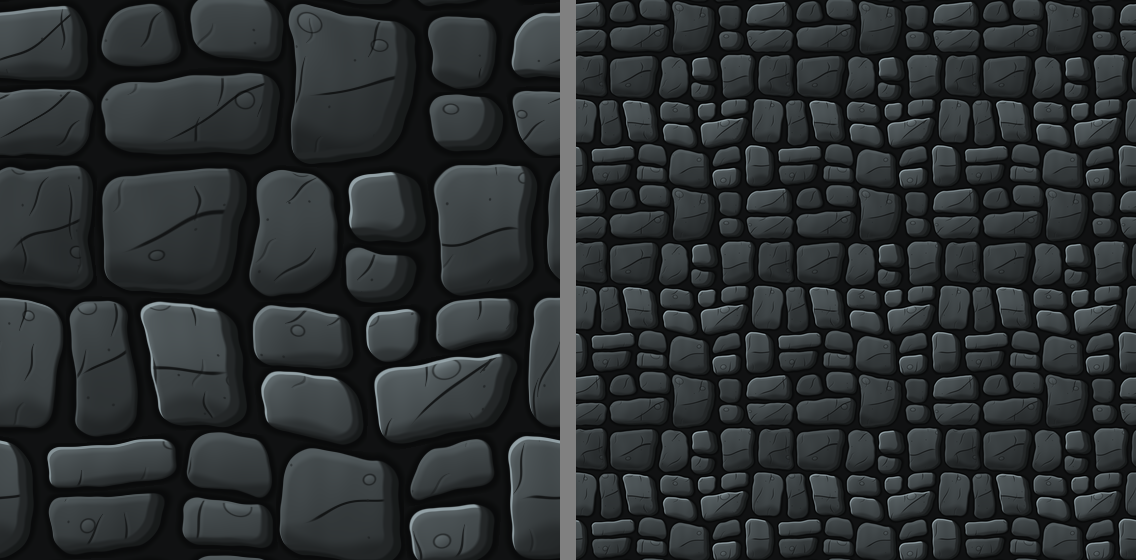
Left: one tile. Right: repeated 3 by 3.
This texture is drawn by a Shadertoy shader. Its source:

```glsl
#define COURSES 4.0
#define BLOCKS 3.0
#define JOINT 0.008
#define CORNER 0.045
#define WARP 0.055
#define WOBBLE 0.011
#define RIM 0.0055
#define SIDE_DEPTH 0.036
#define CRACKS 10.0
#define PEBBLES 8.0
#define SPECKS 26.0
#define TINT vec3(0.91, 1.0, 1.03)

struct Stone { vec2 mid, extent, seed; };

vec2 hash(vec2 p) {
    vec3 a = fract(p.xyx * vec3(0.1031, 0.1030, 0.0973));
    a += dot(a, a.yzx + 33.33);
    return fract((a.xx + a.yz) * a.zy);
}

// Gradient noise that wraps after a whole number of lattice cells
float corner(vec2 cell, vec2 f, vec2 period) {
    float a = 6.2832 * hash(mod(cell, period) + 17.0).x;
    return dot(vec2(cos(a), sin(a)), f);
}

float noise(vec2 p, vec2 period) {
    vec2 i = floor(p), f = p - i, u = f * f * f * (f * (f * 6.0 - 15.0) + 10.0);
    vec2 e = vec2(1, 0);
    return mix(mix(corner(i, f, period), corner(i + e, f - e, period), u.x),
               mix(corner(i + e.yx, f - e.yx, period), corner(i + 1.0, f - 1.0, period), u.x), u.y);
}

float ink(float d, float soft) { return 1.0 - smoothstep(-soft, soft, d); }

// Uneven wrapped division of a line: start, end, index
float joint(float i, float n, float seed) {
    return (i + 0.55 * (hash(vec2(mod(i, n), seed)).x - 0.5)) / n;
}

vec3 span(float x, float n, float seed) {
    float i = floor(x * n);
    if (x < joint(i, n, seed)) i -= 1.0;
    else if (x >= joint(i + 1.0, n, seed)) i += 1.0;
    return vec3(joint(i, n, seed), joint(i + 1.0, n, seed), mod(i, n));
}

// Courses, blocks, then random cuts across the longer side
Stone findStone(vec2 p) {
    vec3 row = span(p.y, COURSES, 3.7);
    float shift = row.z * 0.37;
    vec3 col = span(p.x + shift, BLOCKS, row.z + 11.0);
    vec2 lo = vec2(col.x - shift, row.x), hi = vec2(col.y - shift, row.y);
    vec2 seed = vec2(col.z, row.z) + 1.0;
    for (float k = 0.0; k < 2.0; k++) {
        vec2 size = hi - lo, h = hash(seed * 3.1 + 7.3 * k);
        vec2 axis = size.x > 1.2 * size.y ? vec2(1, 0) : vec2(0, 1);
        float len = dot(size, axis), cut = len * mix(0.36, 0.64, h.y);
        if (h.x > 0.7 - 0.35 * k || len < 0.19) continue;
        if (dot(p - lo, axis) > cut) { lo += axis * cut; seed += vec2(5.1, 2.3); }
        else { hi -= axis * (len - cut); seed += vec2(1.7, 9.2); }
    }
    return Stone(0.5 * (lo + hi), 0.5 * (hi - lo) - JOINT, seed);
}

// Tapered rounded box with a chipped edge
float stoneDistance(vec2 p, Stone s) {
    vec2 q = p - s.mid, taper = hash(s.seed + 31.0) - 0.5;
    vec2 h = s.extent * (1.0 - 0.2 * abs(taper) * (1.0 + sign(taper) * clamp(q.yx / s.extent.yx, -1.0, 1.0)));
    float r = min(CORNER, 0.65 * min(s.extent.x, s.extent.y));
    vec2 b = abs(q) - h + r;
    float d = length(max(b, 0.0)) + min(max(b.x, b.y), 0.0) - r;
    return d + WOBBLE * (noise(p * 9.0, vec2(9)) + 0.45 * noise(p * 23.0, vec2(23)));
}

// Short curved strokes leaning the way of their stone: dark, pale
vec2 strokes(vec2 p, float lean, float soft) {
    vec2 marks = vec2(0), home = floor(p * CRACKS);
    for (float y = -1.0; y <= 1.0; y++) for (float x = -1.0; x <= 1.0; x++) {
        vec2 cell = home + vec2(x, y), id = mod(cell, CRACKS);
        vec2 h = hash(id + 51.0), k = hash(id + 83.0);
        vec2 q = p - (cell + 0.2 + 0.6 * h) / CRACKS;
        float a = lean + 0.7 * (k.x - 0.5), len = mix(0.022, 0.052, k.y);
        vec2 l = vec2(dot(q, vec2(cos(a), sin(a))), dot(q, vec2(-sin(a), cos(a))));
        float t = l.x / len;
        l.y += 0.012 * (h.x - 0.5) * t * t + 0.004 * sin(3.0 * t + 6.0 * h.y);
        float width = 0.0021 * (1.0 - t * t), on = step(h.y, 0.68) * step(abs(t), 1.0);
        marks.x = max(marks.x, on * ink(abs(l.y) - width, soft) * mix(0.45, 1.0, step(0.3, k.y)));
        marks.y = max(marks.y, on * ink(abs(l.y + 0.004) - 1.3 * width, 0.003));
    }
    return marks;
}

void mainImage(out vec4 fragColor, in vec2 fragCoord) {
    vec2 uv = fragCoord / iResolution.xy;
    float soft = max(0.0012, 0.8 / iResolution.y);
    vec2 p = uv + WARP * vec2(noise(uv * 3.0, vec2(3)), noise(uv * 3.0 + 1.5, vec2(3)));
    Stone s = findStone(p);
    vec2 q = p - s.mid, t = q / s.extent, h = hash(s.seed + 5.0), k = hash(s.seed + 67.0);
    float d = stoneDistance(p, s);

    // Face tone: lit from the upper left, with brushed mottling
    float v = 0.262 + 0.042 * t.y - 0.022 * t.x;
    v -= 0.055 * smoothstep(-0.45, -0.75, t.y + 0.12 * sin(3.0 * t.x + 6.0 * h.x));
    v *= mix(0.82, 1.14, h.x);
    v *= 1.0 + 0.1 * noise(p * vec2(20, 7), vec2(20, 7)) + 0.12 * noise(p * 6.0, vec2(6));

    // One long crack with a darker half below it
    float angle = mix(-0.5, 0.6, k.x);
    vec2 along = vec2(cos(angle), sin(angle));
    float crack = dot(q, vec2(-along.y, along.x)) + 0.05 * noise(p * 7.0, vec2(7)) + 0.02 * (k.y - 0.5);
    float large = step(0.006, s.extent.x * s.extent.y) * step(0.25, k.y);
    v *= 1.0 - 0.1 * large * ink(crack, 0.008);
    float reach = smoothstep(-0.75, -0.3, dot(t, along) * sign(k.x - 0.5));
    v = mix(v, 0.06, 0.9 * large * reach * ink(abs(crack) - 0.0022 * reach, soft));

    // Strokes, pebbles and specks
    vec2 marks = strokes(p, mix(0.65, 1.5, h.y), soft);
    v = mix(v + 0.025 * marks.y, 0.075, 0.85 * marks.x);
    vec2 cell = floor(p * PEBBLES), g = hash(mod(cell, PEBBLES) + 121.0);
    vec2 e = (p - (cell + 0.3 + 0.4 * g) / PEBBLES) * vec2(0.8, 1.0);
    float radius = mix(0.007, 0.019, g.y), pebble = length(e) - radius, on = step(g.x, 0.33);
    float glow = dot(e, vec2(-0.5, 0.8)) / radius;
    v = mix(v, v * 0.55, on * ink(abs(pebble) - 0.0012, soft));
    v = mix(v, v * (1.13 + 0.2 * glow), on * ink(pebble + 0.002, soft));
    cell = floor(p * SPECKS);
    g = hash(mod(cell, SPECKS) + 211.0);
    e = p - (cell + 0.25 + 0.5 * g) / SPECKS;
    v = mix(v, 0.12, 0.7 * step(g.x, 0.1) * ink(length(e) - 0.0022, soft));

    // Highlights along the upper left edge
    vec2 light = RIM * vec2(0.65, -1.0);
    float bright = smoothstep(0.45, 0.8, h.x);
    v += 0.05 * smoothstep(-0.006, 0.006, stoneDistance(p - 2.4 * light, s));
    float rim = smoothstep(-soft, soft, stoneDistance(p - light * mix(0.7, 1.0, bright), s));
    v = mix(v, mix(0.35, 0.66, bright), 0.9 * rim);

    // Shaded flank on the lower right, in two flat steps
    vec2 flank = SIDE_DEPTH * (0.15 + 0.85 * k.y * k.y) * vec2(-1.0, 0.55);
    float inner = stoneDistance(p - flank, s), outer = stoneDistance(p - 0.45 * flank, s);
    v = mix(v, 0.15, smoothstep(-0.003, 0.003, inner));
    v = mix(v, 0.1, smoothstep(-0.003, 0.003, outer));

    // Deep joints with a black contour
    float gap = mix(0.04, 0.068, smoothstep(0.003, 0.016, d));
    v = mix(gap, v, ink(d, soft));
    fragColor = vec4(v * TINT, 1.0);
}
```
